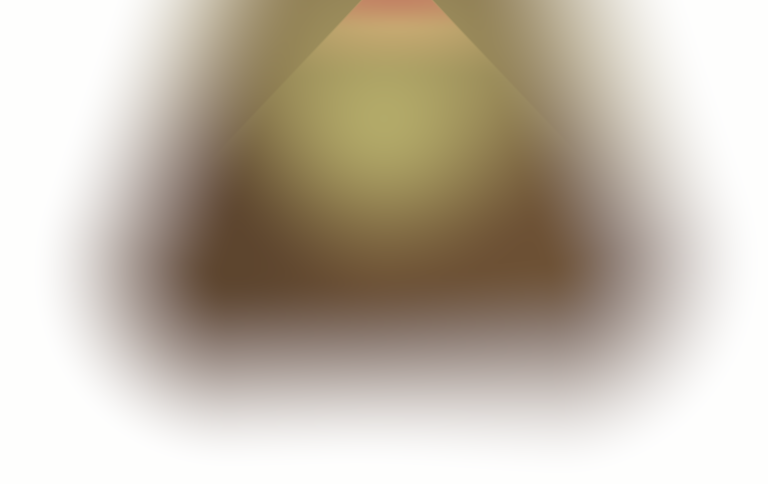
A Shadertoy shader for this background:

```glsl
// Soft brown haze on white, holding an olive glow beneath a faint cone of peach light.

const vec3 PAPER = vec3(0.996, 0.996, 0.994);
const vec3 UMBER = vec3(0.365, 0.270, 0.180);
const vec3 SIENNA = vec3(0.425, 0.315, 0.205);
const vec3 MAUVE = vec3(0.400, 0.315, 0.270);
const vec3 KHAKI = vec3(0.560, 0.490, 0.330);
const vec3 OLIVE = vec3(0.700, 0.665, 0.410);
const vec3 PEACH = vec3(0.790, 0.670, 0.450);
const vec3 CORAL = vec3(0.760, 0.510, 0.390);

const float DESIGN_ASPECT = 1.59;

// Signed distance to a quadrilateral, negative inside.
float quadDistance(vec2 p, vec2 corners[4]) {
    float nearest = 1e5;
    float side = 1.0;
    for (int i = 0; i < 4; i++) {
        vec2 a = corners[i];
        vec2 b = corners[(i + 3) % 4];
        vec2 edge = b - a;
        vec2 toPoint = p - a;
        vec2 gap = toPoint - edge * clamp(dot(toPoint, edge) / dot(edge, edge), 0.0, 1.0);
        nearest = min(nearest, dot(gap, gap));
        bvec3 crossing = bvec3(p.y >= a.y, p.y < b.y, edge.x * toPoint.y > edge.y * toPoint.x);
        if (all(crossing) || all(not(crossing))) side = -side;
    }
    return side * sqrt(nearest);
}

// Rounded trapezoid that outlines the haze.
float hazeDistance(vec2 p, float rounding) {
    vec2 corners[4] = vec2[4](vec2(-0.319, -0.059), vec2(0.333, -0.042),
                              vec2(0.116, 0.624), vec2(-0.081, 0.624));
    return quadDistance(p, corners) - rounding;
}

// One inside the falloff, zero beyond it.
float fadeOut(float start, float end, float value) {
    return 1.0 - smoothstep(start, end, value);
}

float ellipseGlow(vec2 p, vec2 center, vec2 radius) {
    return fadeOut(0.0, 1.0, length((p - center) / radius));
}

// Signed distance to a cone that widens downward from the top edge.
float coneDistance(vec2 p, float axis, float halfWidth, float slope) {
    float depth = 0.5 - p.y;
    return (abs(p.x - axis) - halfWidth - slope * depth) / sqrt(1.0 + slope * slope);
}

void mainImage(out vec4 fragColor, in vec2 fragCoord) {
    vec2 p = (fragCoord / iResolution.xy - 0.5) * vec2(DESIGN_ASPECT, 1.0);
    float depth = 0.5 - p.y;

    // Haze coverage, softer toward the right
    float haze = hazeDistance(p, 0.217);
    float blur = 0.20 + 0.04 * smoothstep(-0.1, 0.5, p.x);
    float coverage = fadeOut(-blur, blur, haze);

    // Brown body, lighter toward the top and cooler at the rim
    vec3 color = mix(UMBER, SIENNA, smoothstep(-0.30, 0.02, p.x));
    color = mix(color, MAUVE, smoothstep(-0.22, -0.04, haze));
    color = mix(color, KHAKI, smoothstep(0.02, 0.50, p.y + 0.12 * p.x));

    // Light cone, its edges dissolving with depth
    float cone = fadeOut(-0.003, 0.003, coneDistance(p, 0.027, 0.0725, 0.95));
    float coneLight = cone * fadeOut(0.05, 0.36, depth);

    // Olive glow
    float glow = ellipseGlow(p, vec2(0.0, 0.255), vec2(0.40, 0.38));
    color = mix(color, OLIVE, glow * mix(0.90, 1.0, cone));
    color = mix(color, OLIVE, 0.25 * coneLight);

    // Warm light at the tip of the cone
    float spread = exp(-16.0 * (p.x - 0.027) * (p.x - 0.027));
    color = mix(color, PEACH, cone * spread * fadeOut(0.03, 0.17, depth));
    color = mix(color, CORAL, cone * spread * fadeOut(-0.01, 0.07, depth));

    fragColor = vec4(mix(PAPER, color, coverage), 1.0);
}
```
